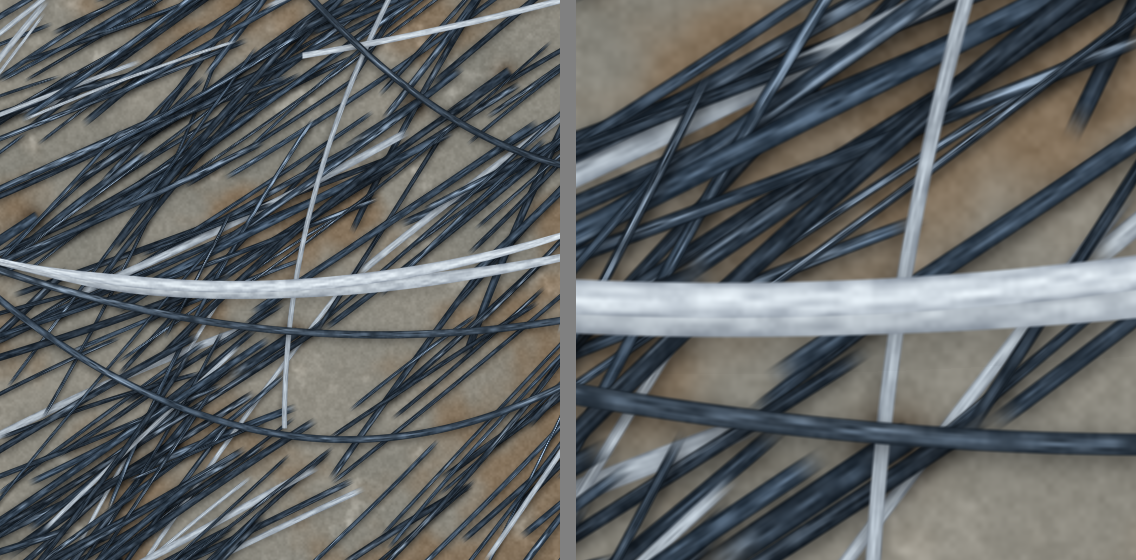
Left: the whole. Right: its middle third, enlarged.
Write a WebGL 1 fragment shader that draws this texture.

```glsl
precision highp float;
// Magnified scalp: slanted dark and silver hairs over beige skin, crossed by long arcs.
uniform vec2 u_resolution;

float hash(float n) {
  return fract(sin(n * 12.9898 + 4.137) * 43758.545);
}

float hash2(vec2 p) {
  vec3 q = fract(vec3(p.xyx) * 0.1031);
  q += dot(q, q.yzx + 33.33);
  return fract((q.x + q.y) * q.z);
}

float noise(vec2 p) {
  vec2 i = floor(p), f = fract(p);
  f = f * f * (3.0 - 2.0 * f);
  return mix(mix(hash2(i), hash2(i + vec2(1, 0)), f.x),
             mix(hash2(i + vec2(0, 1)), hash2(i + vec2(1, 1)), f.x), f.y);
}

float fbm(vec2 p) {
  float sum = 0.0, amp = 0.5;
  for (int i = 0; i < 4; i++) {
    sum += amp * noise(p);
    p = p * 2.1 + 7.3;
    amp *= 0.5;
  }
  return sum;
}

vec3 skin(vec2 p) {
  vec3 c = mix(vec3(0.48, 0.48, 0.45), vec3(0.61, 0.59, 0.545), fbm(p * 7.0));
  c = mix(c, vec3(0.50, 0.41, 0.31), 0.75 * smoothstep(0.45, 0.7, fbm(p * 5.0 + 31.0)));
  c += 0.13 * smoothstep(0.62, 0.8, fbm(p * 16.0 + 57.0));
  return c + 0.05 * (noise(p * 130.0) - 0.5);
}

// along, across: position on the strand; ends: 0..1 mask; pale: 0 dark, 1 silver.
vec3 layHair(vec3 under, float along, float across, float halfWidth, float ends, float seed, float pale) {
  if (abs(across) > 0.035 || ends <= 0.0) return under;
  float t = across / halfWidth;
  float mask = ends * smoothstep(0.0013, -0.0013, abs(across) - halfWidth);
  float s = (across + 0.004) / (halfWidth * 1.8);
  under *= 1.0 - 0.3 * ends * exp(-s * s) * (1.0 - 0.6 * pale);

  float sheen = max(0.0, 1.0 - t * t);
  float streak = noise(vec2(along * 65.0 + seed * 53.0, t * 2.6 + seed * 17.0));
  float glint = smoothstep(0.55, 0.9, noise(vec2(along * 8.0 + seed * 91.0, t * 0.8 + seed * 37.0)));
  vec3 dark = mix(vec3(0.07, 0.105, 0.14), vec3(0.29, 0.355, 0.425), sheen * (0.25 + 0.9 * streak));
  dark *= 0.75 + 0.5 * hash(seed + 5.0);
  dark += vec3(0.36, 0.38, 0.40) * glint * sheen * streak;
  vec3 silver = mix(vec3(0.50, 0.54, 0.59), vec3(0.86, 0.90, 0.93), 0.55 * sheen + 0.5 * streak);
  return mix(under, mix(dark, silver, pale), mask);
}

// Long strand following the parabola y = low.y + bend * (x - low.x)^2.
vec3 layArc(vec3 under, vec2 p, vec2 low, float bend, float halfWidth, float start, float seed, float pale) {
  float dx = p.x - low.x;
  float slope = 2.0 * bend * dx;
  float across = (p.y - low.y - bend * dx * dx) / sqrt(1.0 + slope * slope);
  float ends = smoothstep(start - 0.002, start + 0.002, p.x);
  return layHair(under, p.x, across, halfWidth, ends, seed, pale);
}

vec2 turn(vec2 p, float angle) {
  float c = cos(angle), s = sin(angle);
  return vec2(c * p.x + s * p.y, c * p.y - s * p.x);
}

void main() {
  vec2 p = gl_FragCoord.xy / u_resolution;
  vec3 col = skin(p);

  // Blunt thick roots in brownish follicles.
  for (int i = 0; i < 9; i++) {
    float k = float(i) + 300.0;
    vec2 root = vec2(hash(k), hash(k + 40.0));
    vec2 q = turn(p - root, 0.45 + 0.25 * hash(k + 80.0));
    col = mix(col, vec3(0.27, 0.20, 0.13), 0.65 * exp(-dot(q, q) / 0.0005));
    float ends = smoothstep(0.014, 0.004, q.x) * smoothstep(-0.16, -0.09, q.x);
    col = layHair(col, q.x, q.y, 0.0085, ends, k, 0.0);
  }

  // Slanted hairs in loose tufts, steeper towards the lower right.
  for (int i = 0; i < 200; i++) {
    float k = float(i);
    float tuft = mod(k, 62.0) + 500.0;
    vec2 mid = vec2(hash(tuft), hash(tuft + 70.0)) * 1.24 - 0.12;
    mid += 0.13 * (vec2(hash(k + 0.3), hash(k + 0.6)) - 0.5);
    float angle = 0.47 + 0.33 * mid.x * (1.2 - mid.y) + 0.42 * (hash(k + 0.9) - 0.5);
    angle += 0.4 * step(0.86, hash(k + 1.7));
    vec2 q = turn(p - mid, angle);
    q.y -= 0.3 * (hash(k + 2.2) - 0.5) * q.x * q.x;
    float reach = mix(0.13, 0.42, hash(k + 2.6));
    float halfWidth = mix(0.0026, 0.0068, hash(k + 3.1));
    float ends = smoothstep(reach, reach - 0.03, abs(q.x));
    float pale = step(0.91, hash(k + 3.8)) * 0.85;
    col = layHair(col, q.x, q.y, halfWidth, ends, k * 0.37 + 1.0, pale);
  }

  // Long strands crossing the whole field.
  col = layArc(col, p.yx, vec2(0.25, 0.508), 0.33, 0.0046, 0.235, 2.3, 0.8);
  col = layArc(col, p, vec2(-0.3, 0.83), 0.1, 0.0055, 0.54, 3.1, 1.0);
  col = layArc(col, p, vec2(1.13, 0.69), 0.95, 0.0062, 0.5, 4.7, 0.05);
  col = layArc(col, p, vec2(0.68, 0.402), 0.25, 0.0065, -1.0, 5.9, 0.08);
  col = layArc(col, p, vec2(0.62, 0.215), 0.65, 0.0062, -1.0, 6.4, 0.05);

  // Broad white ribbon, forking at the right.
  float swell = 0.004 + 0.009 * smoothstep(0.0, 0.25, p.x) * smoothstep(1.25, 0.6, p.x);
  col = layArc(col, p, vec2(0.42, 0.479), p.x < 0.42 ? 0.29 : 0.18, swell, -1.0, 7.2, 1.0);
  col = layArc(col, p, vec2(0.42, 0.488), 0.27, swell * 0.8, -1.0, 8.8, 1.08);

  // Faint sensor grain.
  col += 0.035 * (noise(p * 260.0) - 0.5);
  gl_FragColor = vec4(clamp(col, 0.0, 1.0), 1.0);
}
```
